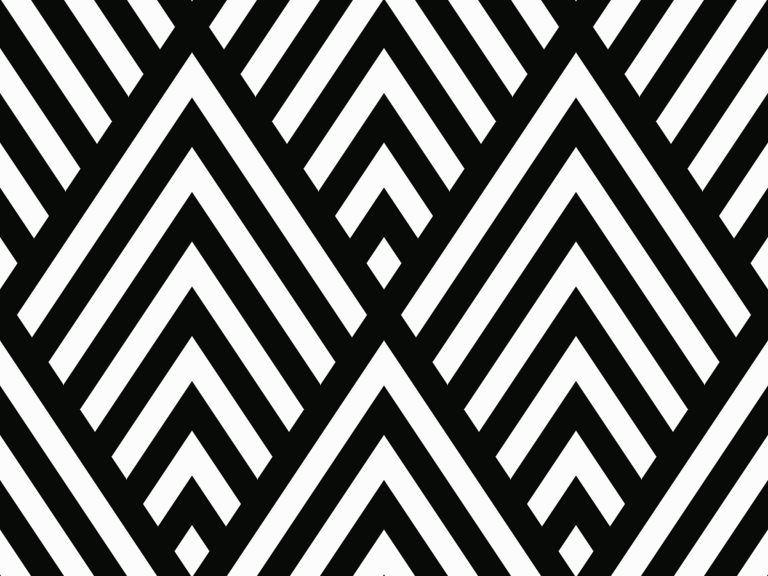
Write a Shadertoy shader that draws this pattern.

```glsl
// Staggered black and white diamonds filled with nested chevron stripes.

const vec3 INK = vec3(0.03, 0.04, 0.03);
const vec3 PAPER = vec3(0.99);

const float COLUMNS = 2.0;               // whole repeats across the canvas
const float ROWS = 1.0;                  // whole repeats down the canvas
const vec2 APEX = vec2(0.25, 0.909);     // top corner of one diamond

const float REACH = 0.9115;              // diamond side, in lattice cells
const float PITCH = 0.1641;              // spacing of the chevrons
const float STROKE = 0.0781;             // thickness of a chevron
const float LAST = 5.0;                  // index of the small solid diamond

// Diagonal lattice axes, both growing downward from the apex.
vec2 diagonalAxes(vec2 uv, vec2 apex) {
    vec2 p = vec2(uv.x - apex.x, apex.y - uv.y) * vec2(COLUMNS, ROWS);
    return vec2(p.y + p.x, p.y - p.x);
}

// Wraps each axis so the dark gap lies evenly around the diamond.
vec2 wrapCell(vec2 axes, float reach) {
    float halfGap = 0.5 * (1.0 - reach);
    return fract(axes + halfGap) - halfGap;
}

// Signed distance to the chevrons; the last one is a filled diamond.
float chevronDistance(vec2 cell, float reach, float pitch, float stroke) {
    float depth = min(cell.x, cell.y);
    float extent = max(cell.x, cell.y);
    float index = clamp(round((depth - 0.5 * stroke) / pitch), 0.0, LAST);
    float offset = depth - index * pitch;
    float thickness = index < LAST ? stroke : reach - LAST * pitch;
    float stripe = max(-offset, offset - thickness);
    return max(stripe, extent - reach);
}

// Antialiased coverage of the inside of a shape.
float coverage(float dist, float softness) {
    return 1.0 - smoothstep(-softness, softness, dist);
}

void mainImage(out vec4 fragColor, in vec2 fragCoord) {
    vec2 uv = fragCoord / iResolution.xy;
    vec2 cell = wrapCell(diagonalAxes(uv, APEX), REACH);
    float dist = chevronDistance(cell, REACH, PITCH, STROKE);

    // Size of one sample step across a diagonal edge.
    float softness = 0.8 * length(vec2(COLUMNS, ROWS) / iResolution.xy);
    fragColor = vec4(mix(INK, PAPER, coverage(dist, softness)), 1.0);
}
```
